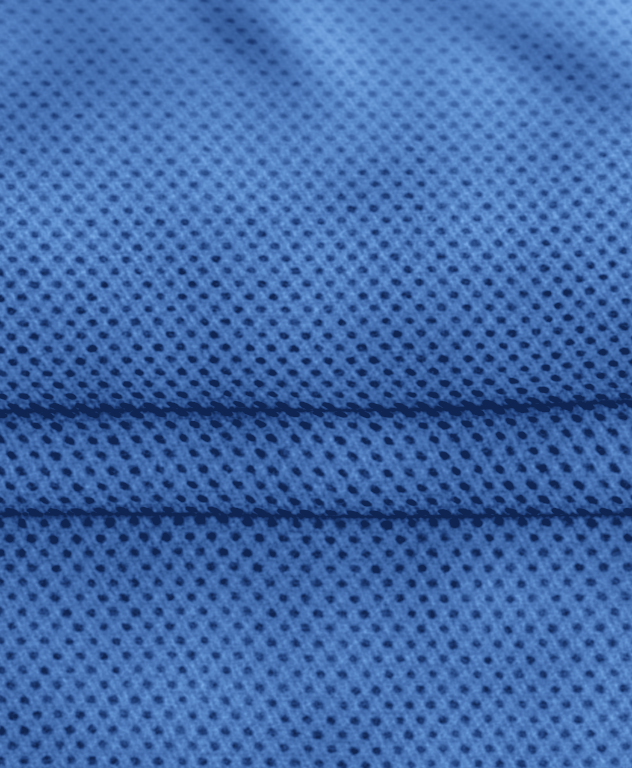
Give the GLSL for this texture, as a Shadertoy shader.

```glsl
// Blue knitted mesh cloth with staggered holes, draped in two horizontal folds.

const float TAU = 6.2831853;
const float HOLE_PITCH = 0.0296;    // hole spacing across, in canvas heights
const float ROW_PITCH = 0.0195;     // row spacing on flat cloth
const float FAR_SHRINK = 0.45;      // tightening of rows towards the top
const float ROLL_ROWS = 8.0;        // rows visible on the rolled fold
const vec2  HOLE_RADIUS = vec2(0.27, 0.34);  // in cell units
const float HOLE_DEPTH = 0.62;
const float STITCH_HEIGHT = 0.20;
const float STRAND_DEPTH = 0.08;
const float FUZZ = 0.34;
const float UNEVENNESS = 0.22;

// Tone ramp, from hole to sheen
const vec3 DEEP  = vec3(0.06, 0.15, 0.33);
const vec3 SHADE = vec3(0.13, 0.26, 0.50);
const vec3 MID   = vec3(0.22, 0.38, 0.63);
const vec3 BODY  = vec3(0.29, 0.46, 0.72);
const vec3 LIGHT = vec3(0.37, 0.56, 0.81);
const vec3 SHEEN = vec3(0.48, 0.67, 0.90);

vec2 hash2(vec2 p) {
    vec3 q = fract(p.xyx * vec3(0.1031, 0.1030, 0.0973));
    q += dot(q, q.yzx + 33.33);
    return fract((q.xx + q.yz) * q.zy);
}

float cornerGradient(vec2 cell, vec2 corner, vec2 f) {
    return dot(hash2(cell + corner) * 2.0 - 1.0, f - corner);
}

float gradientNoise(vec2 p) {
    vec2 i = floor(p), f = fract(p);
    vec2 u = f * f * f * (f * (f * 6.0 - 15.0) + 10.0);
    vec2 e = vec2(0.0, 1.0);
    return mix(mix(cornerGradient(i, e.xx, f), cornerGradient(i, e.yx, f), u.x),
               mix(cornerGradient(i, e.xy, f), cornerGradient(i, e.yy, f), u.x), u.y);
}

// Soft elliptical patch of light or shade, tilted by angle
float patchAt(vec2 p, vec2 centre, vec2 radius, float angle) {
    float c = cos(angle), s = sin(angle);
    vec2 d = p - centre;
    d = vec2(c * d.x + s * d.y, c * d.y - s * d.x) / radius;
    return exp(-dot(d, d));
}

vec3 toneRamp(float tone) {
    float t = clamp(tone, 0.0, 1.25) * 4.0;
    vec3 c = mix(DEEP, SHADE, clamp(t, 0.0, 1.0));
    c = mix(c, MID, clamp(t - 1.0, 0.0, 1.0));
    c = mix(c, BODY, clamp(t - 2.0, 0.0, 1.0));
    c = mix(c, LIGHT, clamp(t - 3.0, 0.0, 1.0));
    return mix(c, SHEEN, clamp(t - 4.0, 0.0, 1.0));
}

// Tone change of the knit; cloth is in hole and row units
float meshTone(vec2 cloth, float lean, float blur) {
    float row = floor(cloth.y);
    float x = cloth.x + 0.5 * mod(row, 2.0);
    vec2 id = vec2(floor(x), row);
    vec2 f = vec2(fract(x), fract(cloth.y)) - 0.5;
    vec2 rnd = hash2(id + 71.0);

    // Leaning, slightly irregular hole
    vec2 d = f + (rnd - 0.5) * vec2(0.14, 0.08);
    d.x += lean * d.y;
    float r = length(d / HOLE_RADIUS) / mix(0.9, 1.1, rnd.x);
    float hole = 1.0 - smoothstep(0.4 - 0.35 * blur, 1.25 + 0.1 * blur, r);

    // Raised stitches between holes, made of slanted strands
    float stitch = (0.5 - 0.5 * cos(TAU * f.x)) * cos(0.5 * TAU * f.y);
    float strand = sin(TAU * (cloth.x * 3.0 + cloth.y));
    float focus = 1.0 - 0.75 * blur;
    return (STITCH_HEIGHT * stitch + STRAND_DEPTH * strand * (1.0 - hole)) * focus
         - HOLE_DEPTH * hole * mix(0.75, 1.1, rnd.y) * (1.0 - 0.5 * blur);
}

void mainImage(out vec4 fragColor, in vec2 fragCoord) {
    vec2 p = fragCoord / iResolution.y;

    // Heights of the two creases
    float upperFold = 0.464 + 0.017 * p.x * p.x + 0.002 * sin(9.0 * p.x);
    float lowerFold = 0.329 + 0.002 * sin(7.0 * p.x + 1.0);
    float aboveUpper = p.y - upperFold;
    float aboveLower = p.y - lowerFold;

    // Rows, lean, focus and shading of each panel
    float rows, lean, blur, tone;
    if (aboveUpper > 0.0) {
        rows = aboveUpper * (1.0 + FAR_SHRINK * aboveUpper) / ROW_PITCH
             + 1.5 * (1.0 - exp(-aboveUpper / 0.05)) + 40.0;
        lean = 0.1 + 0.5 * exp(-aboveUpper / 0.03);
        blur = smoothstep(0.15, 0.55, aboveUpper);
        tone = mix(0.50, 0.88, smoothstep(0.0, 0.30, aboveUpper)) + 0.22 * (p.x - 0.45) * blur;
    } else if (aboveLower > 0.0) {
        float t = aboveLower / (upperFold - lowerFold);
        rows = ROLL_ROWS * (0.5 + asin(1.8 * (t - 0.5)) / 2.24) + 20.0;
        lean = 0.4;
        blur = 0.0;
        tone = 0.42 + 0.17 * sin(0.5 * TAU * t);
    } else {
        rows = aboveLower / ROW_PITCH;
        lean = 0.1;
        blur = 0.15;
        tone = mix(0.50, 0.69, smoothstep(0.0, 0.14, -aboveLower)) + 0.12 * (p.x - 0.4);
    }

    // Slightly warped knit
    vec2 warp = vec2(gradientNoise(p * 5.0), gradientNoise(p * 5.0 + 37.0));
    vec2 cloth = vec2(p.x / HOLE_PITCH, rows) + 0.35 * warp;
    tone += meshTone(cloth, lean, blur);

    // Yarn fuzz and broad unevenness
    float fuzz = gradientNoise(p * vec2(150.0, 190.0)) + 0.6 * gradientNoise(p * 260.0 + 9.0);
    tone += FUZZ * fuzz * (1.0 - 0.75 * blur) + UNEVENNESS * gradientNoise(p * 6.0 + 4.0);

    // Drapes near the top
    tone -= 0.36 * patchAt(p, vec2(0.31, 0.96), vec2(0.09, 0.034), -0.7);
    tone -= 0.34 * patchAt(p, vec2(0.70, 0.93), vec2(0.15, 0.034), -0.5);
    tone += 0.18 * patchAt(p, vec2(0.42, 0.95), vec2(0.09, 0.04), -0.8);
    tone += 0.26 * patchAt(p, vec2(0.80, 0.99), vec2(0.11, 0.05), -0.5);
    tone -= 0.12 * patchAt(p, vec2(0.44, 0.74), vec2(0.09, 0.04), 0.3);
    tone -= 0.14 * patchAt(p, vec2(0.04, 0.87), vec2(0.16, 0.06), 0.4);

    // Crease lines with softer shadow around them
    tone -= 0.50 * exp(-abs(aboveUpper) / 0.004) + 0.50 * exp(-abs(aboveLower) / 0.004);
    tone -= 0.22 * exp(-abs(aboveUpper) / 0.016) + 0.18 * exp(-abs(aboveLower) / 0.014);

    fragColor = vec4(toneRamp(tone), 1.0);
}
```
